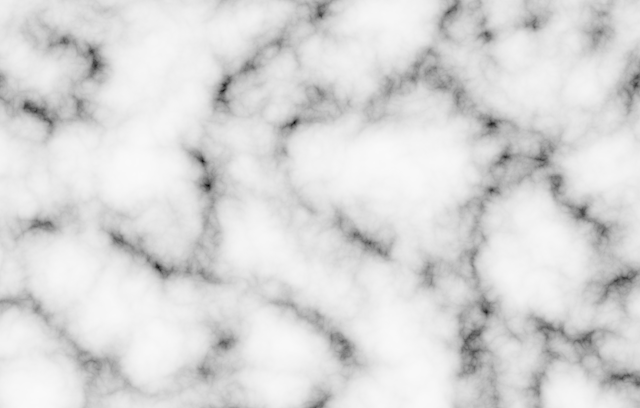
Give the GLSL for this texture, as a WebGL 1 fragment shader.

```glsl
precision highp float;
// Pale grey marble: soft white clouds parted by thin, dark, crinkled veins.
uniform vec2 u_resolution;

// Unit gradient at a lattice point
vec2 gradient(vec2 cell) {
  float h = fract(sin(dot(cell, vec2(127.1, 311.7))) * 43758.545);
  float angle = 6.28318 * h;
  return vec2(cos(angle), sin(angle));
}

float gradientNoise(vec2 p) {
  vec2 i = floor(p);
  vec2 f = p - i;
  vec2 u = f * f * f * (f * (f * 6.0 - 15.0) + 10.0);
  float a = dot(gradient(i), f);
  float b = dot(gradient(i + vec2(1.0, 0.0)), f - vec2(1.0, 0.0));
  float c = dot(gradient(i + vec2(0.0, 1.0)), f - vec2(0.0, 1.0));
  float d = dot(gradient(i + vec2(1.0, 1.0)), f - vec2(1.0, 1.0));
  return mix(mix(a, b, u.x), mix(c, d, u.x), u.y);
}

// Folded octaves: each sign change of the noise leaves a crease
float turbulence(vec2 p) {
  mat2 turnAndDouble = 2.0 * mat2(0.8, 0.6, -0.6, 0.8);
  float sum = 0.0;
  float amplitude = 1.0;
  for (int octave = 0; octave < 6; octave++) {
    float n = gradientNoise(p);
    sum += amplitude * sqrt(n * n + 0.0003); // slightly rounded fold
    p = turnAndDouble * p + vec2(17.3, 9.7);
    amplitude *= 0.5;
  }
  return sum;
}

void main() {
  vec2 p = gl_FragCoord.xy / u_resolution.y;
  float t = 1.25 * turbulence(p * 3.2 + vec2(4.3, 7.6));

  // Steep tone near the creases, levelling off to white in the clouds
  float grey = 1.0 - 2.8 * exp(-4.65 * sqrt(t));
  gl_FragColor = vec4(vec3(clamp(grey, 0.0, 1.0)), 1.0);
}
```
